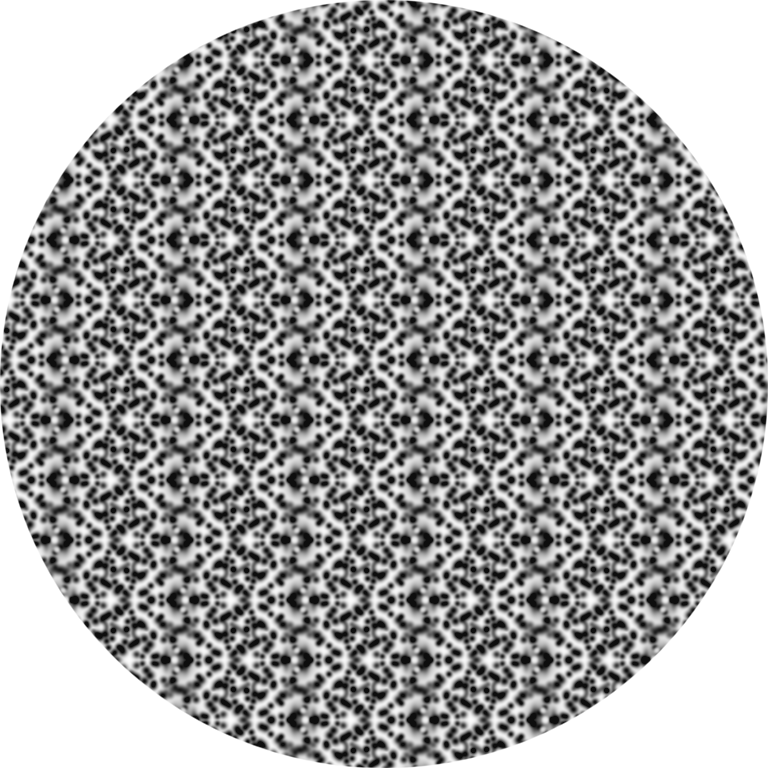
A Shadertoy shader for this pattern:

```glsl
const float REPEATS = 6.4;   // square tiles across and down
const float GRID = 7.0;      // blob cells per tile side

vec2 hash2(vec2 cell, float seed) {
    vec3 h = fract(vec3(cell.xyx + seed) * vec3(0.1031, 0.1030, 0.0973));
    h += dot(h, h.yzx + 33.33);
    return fract((h.xx + h.yz) * h.zy);
}

// Periodic cellular noise: soft blobs of uneven size, one per cell
float blobField(vec2 tilePos, float seed) {
    vec2 g = tilePos * GRID;
    vec2 base = floor(g);
    float ink = 0.0;
    for (int j = -1; j <= 1; j++)
    for (int i = -1; i <= 1; i++) {
        vec2 cell = base + vec2(i, j);
        vec2 id = floor(mod(cell + 0.5, GRID));
        vec2 d = g - cell - hash2(id, seed);
        float radius = mix(0.13, 0.19, hash2(id, seed + 17.0).x);
        ink += exp(-dot(d, d) / (radius * radius));
    }
    return ink;
}

// Sum over mirror, half turn and glide copies
float symmetricBlobs(vec2 p, float seed) {
    return blobField(p, seed)
         + blobField(vec2(p.x, -p.y), seed)
         + blobField(vec2(-p.x, 0.5 - p.y), seed)
         + blobField(vec2(-p.x, p.y - 0.5), seed);
}

// Reduce a tile to its quarter-height strip
vec2 foldTile(vec2 p) {
    float m = abs(p.y - round(p.y));
    return m > 0.25 ? vec2(-p.x, 0.5 - m) : vec2(p.x, m);
}

vec2 wrapFrom(vec2 p, vec2 center) {
    vec2 d = p - center;
    return vec2(d.x - round(d.x), d.y);
}

float softSpot(vec2 p, vec2 center, vec2 radius) {
    vec2 d = wrapFrom(p, center) / radius;
    return exp(-dot(d, d));
}

float softStroke(vec2 d, vec2 halfSpan, float width) {
    float t = clamp(dot(d, halfSpan) / dot(halfSpan, halfSpan), -1.0, 1.0);
    vec2 e = (d - t * halfSpan) / width;
    return exp(-dot(e, e));
}

// Open ring with its gap facing the given direction
float softCurl(vec2 d, float radius, float width, vec2 gap) {
    float len = length(d);
    float e = (len - radius) / width;
    float keep = 1.0 - smoothstep(0.3, 0.8, dot(d / (len + 0.001), gap));
    return exp(-e * e) * keep;
}

// Dark clusters, strokes and curls of each tile
float motifInk(vec2 q) {
    float ink = 0.42 * softSpot(q, vec2(0.51, 0.0), vec2(0.085, 0.10));
    ink += 0.6 * softSpot(q, vec2(0.455, 0.04), vec2(0.026, 0.055));
    ink += 0.35 * softSpot(q, vec2(0.615, 0.03), vec2(0.022, 0.05));
    ink += 0.8 * softSpot(q, vec2(0.03, 0.0), vec2(0.032, 0.025));
    ink += 0.7 * softSpot(q, vec2(0.065, 0.04), vec2(0.025));
    ink += 0.9 * softSpot(q, vec2(0.50, 0.25), vec2(0.05, 0.03));

    vec2 turn = wrapFrom(q, vec2(0.0, 0.25));
    ink += 0.4 * softStroke(turn, vec2(0.065, 0.045), 0.02);
    for (float side = -1.0; side <= 1.0; side += 2.0) {
        vec2 d = side * turn - vec2(0.17, 0.02);
        ink += 0.4 * softCurl(d, 0.058, 0.018, vec2(0.8, 0.6));
    }
    return ink;
}

// Bright eyes inside the clusters
float eyeClearing(vec2 q) {
    return 5.0 * softSpot(q, vec2(0.545, 0.0), vec2(0.026))
         + 3.5 * softSpot(q, vec2(0.525, 0.08), vec2(0.024))
         + 1.2 * softSpot(q, vec2(0.90, 0.0), vec2(0.07, 0.05));
}

// Thinned blobs on both sides of the half-turn centre
float sideThinning(vec2 q) {
    vec2 reach = vec2(0.06, 0.07);
    return 1.4 * (softSpot(q, vec2(0.41, 0.25), reach)
                + softSpot(q, vec2(0.59, 0.25), reach));
}

void mainImage(out vec4 fragColor, in vec2 fragCoord) {
    vec2 uv = fragCoord / iResolution.xy;
    vec2 p = vec2(uv.x, 1.0 - uv.y) * REPEATS;
    vec2 q = foldTile(p);

    // The square root spreads the blobs into an even grey ramp
    float ink = symmetricBlobs(p, 41.0) * exp(-sideThinning(q));
    ink = (ink + motifInk(q)) * exp(-eyeClearing(q));
    float tone = mix(0.99, 0.05, min(sqrt(ink), 1.0));

    // Round crop on white
    float pixel = 1.0 / min(iResolution.x, iResolution.y);
    float outside = smoothstep(-pixel, pixel, length(uv - 0.5) - 0.5);
    fragColor = vec4(vec3(mix(tone, 1.0, outside)), 1.0);
}
```
